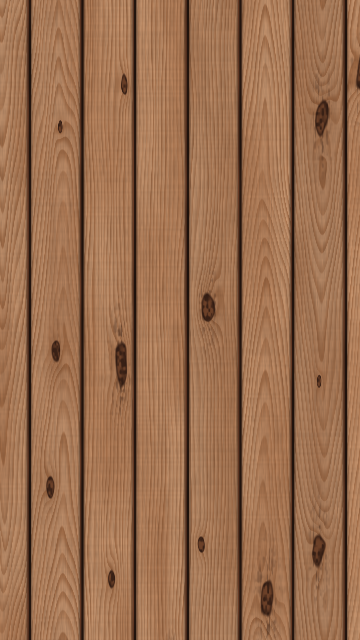
Give the GLSL for this texture, as a Shadertoy shader.

```glsl
// Vertical pine boards with tongue-and-groove joints, growth rings and knots.
// Each board bends a ring field around hashed knots; contours of that field
// become the grain, with stretched value noise for fibres and stains.

const float PITCH = 0.1463;        // board spacing, in canvas widths
const float FIRST_JOINT = 0.081;   // first joint from the left edge
const float JOINT_HALF = 0.034;    // joint half width, in boards
const float RING_DENSITY = 15.0;   // growth rings per board width
const float RING_STRENGTH = 0.72;
const float KNOT_CELL = 3.9;       // length of board that may hold one knot
const float KNOT_CHANCE = 0.62;
const vec2 KNOT_RADIUS = vec2(0.035, 0.15);
const float RING_BULGE = 26.0;     // rings pushed aside per knot radius

const vec3 PALE = vec3(0.73, 0.55, 0.41);
const vec3 TAN = vec3(0.65, 0.45, 0.31);
const vec3 ROSY = vec3(0.64, 0.47, 0.35);
const vec3 RING = vec3(0.54, 0.34, 0.205);
const vec3 KNOT = vec3(0.42, 0.25, 0.155);
const vec3 BARK = vec3(0.17, 0.095, 0.065);
const vec3 TONGUE = vec3(0.36, 0.205, 0.13);
const vec3 GAP = vec3(0.13, 0.075, 0.05);

vec2 hash2(vec2 p) {
    vec3 a = fract(p.xyx * vec3(0.1031, 0.1030, 0.0973));
    a += dot(a, a.yzx + 33.33);
    return fract((a.xx + a.yz) * a.zy);
}

float noise(vec2 p) {
    vec2 i = floor(p), f = fract(p);
    f = f * f * (3.0 - 2.0 * f);
    return mix(mix(hash2(i).x, hash2(i + vec2(1, 0)).x, f.x),
               mix(hash2(i + vec2(0, 1)).x, hash2(i + vec2(1, 1)).x, f.x), f.y);
}

// Ring count without knots: arches on flat-sawn boards, lines on the others.
float ringField(vec2 q, float id, vec2 h) {
    bool flatSawn = mod(id + 2.0, 6.0) < 3.0;
    float side = h.x < 0.5 ? -1.0 : 1.0;
    float pith = flatSawn ? (h.y - 0.5) * 0.3 : side * (0.55 + 0.4 * h.y);
    float slope = flatSawn ? side * 1.7 : side * 0.12;
    float sway = noise(vec2(q.y * 0.45, id * 7.3)) - 0.5;
    float x = q.x - pith + 0.12 * sway;
    float warp = noise(vec2(q.x * 5.0 + id * 13.0, q.y * 0.6)) - 0.5;
    return RING_DENSITY * sqrt(x * x + 0.015) + slope * q.y
         + (flatSawn ? 2.2 : 0.8) * sway + 1.3 * warp;
}

void mainImage(out vec4 fragColor, in vec2 fragCoord) {
    // Board coordinates: x in -0.5..0.5, y in board widths
    vec2 p = fragCoord / iResolution.x;
    float across = (p.x - FIRST_JOINT) / PITCH;
    float id = floor(across);
    vec2 q = vec2(across - id - 0.5, p.y / PITCH);
    vec2 boardHash = hash2(vec2(id + 31.0, 5.0));
    vec2 seeded = q + vec2(id * 17.0 + 60.0, id * 3.7 + 40.0);
    float pixel = 1.0 / (iResolution.x * PITCH);

    // Noise layers
    float fibre = noise(seeded * vec2(48.0, 2.2));
    float fine = noise(seeded * vec2(95.0, 9.0));
    float mottle = noise(seeded * vec2(3.0, 0.55));
    float saw = noise(vec2(id * 9.0, q.y * 24.0));
    float rough = noise(seeded * vec2(26.0, 14.0));

    // Knots: gather body, halo and stain, and bend the rings
    float rings = ringField(q, id, boardHash);
    float body = 0.0, halo = 0.0, stain = 0.0, rim = 0.0;
    for (int j = -1; j <= 1; j++) {
        float cell = floor(q.y / KNOT_CELL) + float(j);
        vec2 place = hash2(vec2(id * 3.0 + 47.0, cell + 11.0));
        vec2 kind = hash2(vec2(cell * 5.0 + 83.0, id + 29.0));
        if (kind.x > KNOT_CHANCE) continue;
        float radius = mix(KNOT_RADIUS.x, KNOT_RADIUS.y, kind.y);
        vec2 centre = vec2((place.x - 0.5) * 0.62,
                           (cell + 0.2 + 0.6 * place.y) * KNOT_CELL);
        vec2 e = (q - centre) / (radius * vec2(1.0, 2.2 + place.x));
        e += 0.5 * (vec2(noise(seeded * vec2(7.0, 3.0)),
                         noise(seeded.yx * vec2(4.0, 8.0))) - 0.5);
        float r = length(e);
        float near = exp(-0.28 * r * r);
        rings += RING_BULGE * radius * near;
        halo = max(halo, near);
        body = max(body, 1.0 - smoothstep(0.8, 1.08, r));
        rim = max(rim, exp(-22.0 * (r - 0.88) * (r - 0.88)));
        float reach = exp(-0.45 * e.x * e.x - 0.13 * e.y * e.y);
        stain = max(stain, reach * smoothstep(0.06, 0.13, radius));
    }

    // Growth rings: slow darkening, then a crisp edge
    float phase = fract(rings);
    float late = smoothstep(0.25, 0.86, phase) * (1.0 - smoothstep(0.88, 1.0, phase));
    float ringVary = 0.45 + 0.55 * hash2(vec2(floor(rings) + 70.0, id + 9.0)).x;
    late = mix(late * ringVary, 0.26, smoothstep(0.3, 0.9, fwidth(rings)));

    // Wood surface
    vec3 wood = mix(PALE, TAN, smoothstep(0.15, 0.95, mottle) * 0.75);
    wood = mix(wood, ROSY, 0.45 * boardHash.y);
    wood = mix(wood, RING, RING_STRENGTH * late);
    wood *= 1.0 + 0.09 * (fibre - 0.5) + 0.07 * (fine - 0.5) + 0.035 * (saw - 0.5);
    wood *= 0.96 + 0.07 * boardHash.x;
    wood = mix(wood, RING, 0.4 * halo);
    wood = mix(wood, BARK, 0.6 * stain * smoothstep(0.45, 0.85, 0.6 * fibre + 0.4 * rough));

    // Knot face with a bark rim and rough dark patches
    vec3 face = mix(KNOT, BARK, smoothstep(0.3, 0.85, rough) * 0.8);
    face = mix(face, BARK, 0.65 * rim);
    wood = mix(wood, face, body);

    // Joint: eased edges, brown tongue, dark slit on one side
    float edge = 0.5 - abs(q.x);
    wood *= mix(0.7, 1.0, smoothstep(JOINT_HALF, JOINT_HALF + 0.05, edge));
    float fromJoint = q.x < 0.0 ? q.x + 0.5 : q.x - 0.5;
    float slit = 1.0 - smoothstep(0.012, 0.014 + pixel, abs(fromJoint - 0.014));
    float jointTone = 0.85 + 0.3 * noise(vec2(floor(across + 0.5) * 5.0 + 40.0, q.y * 1.5));
    vec3 joint = mix(TONGUE, GAP, slit) * jointTone;
    float inJoint = 1.0 - smoothstep(-0.5 * pixel, 0.5 * pixel, edge - JOINT_HALF);
    fragColor = vec4(mix(wood, joint, inJoint), 1.0);
}
```
